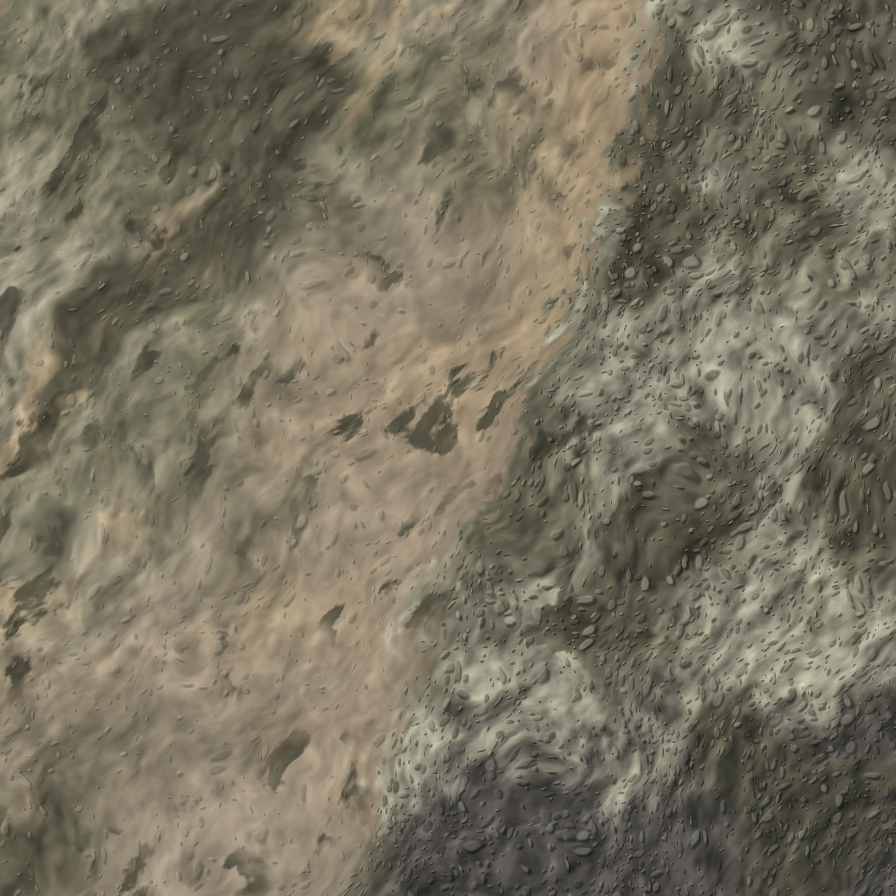
This texture is drawn by a three.js fragment shader. Its source:

```glsl
// Weathered hillside: a diagonal clay band between streaked soil and gritty dark scree.
varying vec2 vUv;

vec2 hash22(vec2 p) {
  vec3 q = fract(p.xyx * vec3(0.1031, 0.1030, 0.0973));
  q += dot(q, q.yzx + 33.33);
  return fract((q.xx + q.yz) * q.zy);
}

mat2 rotation(float a) {
  return mat2(cos(a), -sin(a), sin(a), cos(a));
}

float noise(vec2 p) {
  vec2 i = floor(p), f = fract(p);
  f = f * f * (3.0 - 2.0 * f);
  float low = mix(hash22(i).x, hash22(i + vec2(1.0, 0.0)).x, f.x);
  float high = mix(hash22(i + vec2(0.0, 1.0)).x, hash22(i + 1.0).x, f.x);
  return mix(low, high, f.y);
}

float fbm(vec2 p) {
  float sum = 0.0, amp = 0.516;
  for (int i = 0; i < 5; i++) {
    sum += amp * noise(p);
    p = p * 2.03 + 17.3;
    amp *= 0.5;
  }
  return sum;
}

// Scattered oval stone chips: x = lit face, y = cast shadow
vec2 chips(vec2 p, float density) {
  vec2 cell = floor(p), result = vec2(0.0);
  for (int y = -1; y <= 1; y++) {
    for (int x = -1; x <= 1; x++) {
      vec2 id = cell + vec2(float(x), float(y));
      vec2 place = hash22(id + 7.0), shape = hash22(id + 71.0), kind = hash22(id + 133.0);
      vec2 d = p - id - 0.15 - 0.7 * place;
      mat2 turn = rotation(0.3 + 1.5 * shape.x);
      vec2 stretch = vec2(1.0, 1.5 + kind.y);
      float radius = mix(0.2, 0.62, shape.y * shape.y);
      float present = step(kind.x, density);
      float face = length(turn * d * stretch) / radius;
      float shade = length(turn * (d - vec2(0.12, -0.14)) * stretch) / radius;
      float lit = present * smoothstep(1.1, 0.55, face) * (0.35 + 0.65 * place.y);
      result = max(result, vec2(lit, present * smoothstep(1.25, 0.6, shade)));
    }
  }
  return result;
}

void main() {
  // Warped position, and the same turned along the slope
  vec2 p = vUv + 0.08 * (vec2(fbm(vUv * 6.0), fbm(vUv * 6.0 + 19.0)) - 0.5);
  vec2 flow = rotation(0.87) * p;
  float streak = fbm(flow * vec2(4.0, 10.0));
  float blotch = fbm(p * 7.0 + 40.0);
  float grit = fbm(flow * vec2(36.0, 68.0));

  // Regions
  float edge = p.x - 0.37 - 0.38 * p.y + 0.06 * (streak - 0.5);
  float right = smoothstep(-0.025, 0.03, edge + 0.14 * (grit - 0.5));
  float band = smoothstep(-0.12, 0.12, p.x - 0.62 * p.y + 0.05 + 0.4 * (streak - 0.5));
  band *= 1.0 - right;
  float deep = smoothstep(0.33, 0.11, p.y + 0.35 * (blotch - 0.5) + 0.15 * (grit - 0.5));
  deep *= smoothstep(-0.01, 0.09, edge);

  // Ground colours
  vec3 ochre = vec3(0.67, 0.59, 0.47);
  vec3 soil = mix(vec3(0.41, 0.40, 0.32), vec3(0.57, 0.55, 0.47), smoothstep(0.32, 0.62, streak));
  soil = mix(soil, ochre, 0.75 * smoothstep(0.54, 0.68, fbm(flow * vec2(5.0, 13.0) + 60.0)));
  float warmth = smoothstep(-0.2, -0.02, edge) * smoothstep(0.3, 0.7, p.y);
  vec3 clay = mix(vec3(0.60, 0.55, 0.475), ochre, clamp(warmth + 1.5 * (blotch - 0.5), 0.0, 0.9));
  vec3 scree = mix(vec3(0.39, 0.38, 0.31), vec3(0.56, 0.55, 0.48),
                   smoothstep(0.33, 0.58, blotch + 0.3 * (p.y - 0.45)));
  vec3 color = mix(mix(soil, clay, band), scree, right);
  color = mix(color, vec3(0.285, 0.275, 0.265), 0.9 * deep);

  // Dark hollows, the seam beside the band, and small pits
  vec3 hollowColor = vec3(0.29, 0.285, 0.23);
  float hollow = smoothstep(0.54, 0.67, fbm(flow * vec2(6.0, 10.0) + 90.0) + 0.12 * (grit - 0.5));
  hollow *= mix(0.8, 0.25, band);
  float seam = exp(-pow((edge - 0.035) / 0.03, 2.0));
  seam *= smoothstep(0.15, 0.4, p.y) * smoothstep(0.85, 0.65, p.y);
  float pits = smoothstep(0.58, 0.68, fbm(flow * vec2(20.0, 42.0) + 5.0));
  pits *= smoothstep(0.42, 0.6, fbm(p * 9.0 + 130.0));
  color = mix(color, hollowColor, max(hollow, 0.6 * seam * smoothstep(0.3, 0.55, grit)));
  color = mix(color, hollowColor * 0.95, 0.8 * pits * (1.0 - deep));

  // Grain and slanting relief
  vec2 fine = flow * vec2(75.0, 125.0);
  float relief = noise(fine) - noise(fine + vec2(0.35, -0.6));
  float rough = mix(mix(0.75, 0.5, band), 1.15, right);
  color *= 1.0 + rough * (0.95 * (grit - 0.5) + 0.22 * relief);

  // Loose chips, densest on the scree
  float spread = smoothstep(0.3, 0.6, fbm(p * 11.0 + 200.0));
  float density = mix(0.22, 0.65, right) * (0.4 + 0.6 * spread);
  vec2 large = chips(p * 58.0, 0.6 * density);
  vec2 small = chips(p * 105.0 + 31.0, density);
  float shadow = max(large.y, small.y) * mix(0.2, 0.38, right);
  float light = max(large.x, 0.8 * small.x) * mix(0.5, 0.6, right);
  color *= 1.0 - shadow;
  color = mix(color, mix(vec3(0.73, 0.70, 0.60), vec3(0.56, 0.56, 0.54), deep), light);

  gl_FragColor = vec4(color, 1.0);
}
```
